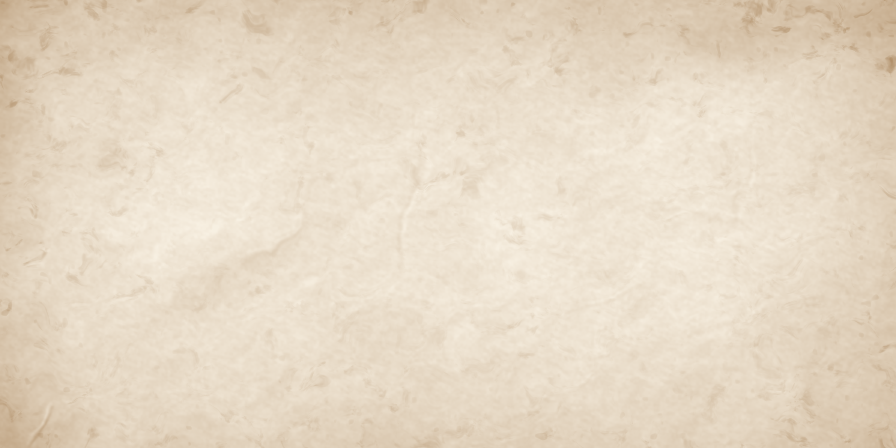
A Shadertoy shader for this texture:

```glsl
#define PAPER_LIGHT vec3(0.970, 0.940, 0.885)
#define PAPER_AGED vec3(0.720, 0.600, 0.460)
#define BASE_AGE 0.165
#define MOTTLE 0.20
#define STAINS 0.34
#define RELIEF 0.32
#define GRAIN 0.07
#define CREASE 0.09

vec2 hash2(vec2 cell) {
    vec3 q = fract(cell.xyx * vec3(0.1031, 0.1030, 0.0973));
    q += dot(q, q.yzx + 33.33);
    return fract((q.xx + q.yz) * q.zy);
}

// Cellular noise whose cell values blend smoothly, about 0 to 1
float softCells(vec2 p) {
    vec2 cell = floor(p), local = fract(p);
    float total = 0.0, weights = 0.0;
    for (int j = -1; j <= 1; j++)
    for (int i = -1; i <= 1; i++) {
        vec2 neighbour = vec2(i, j);
        vec2 rnd = hash2(cell + neighbour);
        vec2 d = neighbour + 0.25 + 0.5 * rnd - local;
        float w = exp(-4.5 * dot(d, d));
        total += w * fract(rnd.x * 7.31 + rnd.y * 3.17);
        weights += w;
    }
    return total / weights;
}

// Layered cells, centred on zero
float layers(vec2 p, int count) {
    float sum = 0.0, amp = 0.5;
    for (int i = 0; i < count; i++) {
        sum += amp * (softCells(p) - 0.5);
        p = mat2(1.6, 1.2, -1.2, 1.6) * p + 17.3;
        amp *= 0.62;
    }
    return sum;
}

// Soft ellipse with its long axis turned by an angle
float blob(vec2 p, vec2 centre, vec2 radius, float angle) {
    float c = cos(angle), s = sin(angle);
    vec2 d = mat2(c, -s, s, c) * (p - centre) / radius;
    return exp(-dot(d, d));
}

// Embossed line: dark on one side, light on the other, fading at its ends
float crease(vec2 p, vec2 a, vec2 b, float width) {
    vec2 ab = b - a;
    float t = dot(p - a, ab) / dot(ab, ab);
    float side = dot(p - a, normalize(vec2(-ab.y, ab.x))) / width;
    float ends = smoothstep(0.0, 0.25, t) * smoothstep(1.0, 0.75, t);
    return ends * (exp(-side * side) - 0.7 * exp(-(side - 1.8) * (side - 1.8)));
}

float paperHeight(vec2 p) {
    return layers(p * vec2(11.0, 15.0) + 4.0, 4);
}

void mainImage(out vec4 fragColor, in vec2 fragCoord) {
    vec2 uv = fragCoord / iResolution.xy;
    vec2 p = vec2(2.0 * uv.x, uv.y);
    vec2 warp = vec2(layers(p * 9.0, 3), layers(p * 9.0 + 41.0, 3));
    vec2 w = p + 0.09 * warp;

    // Browned borders, strongest at the left and the top
    float age = BASE_AGE;
    age += 0.36 * exp(-max(w.x, 0.0) / 0.13);
    age += 0.22 * exp(-max(2.0 - w.x, 0.0) / 0.15);
    age += 0.30 * exp(-max(1.0 - w.y, 0.0) / 0.14);
    age += 0.21 * exp(-max(w.y, 0.0) / 0.12);
    float border = clamp((age - BASE_AGE) * 3.0, 0.0, 1.0);

    // Broad worn, pale areas
    age -= 0.09 * blob(w, vec2(0.38, 0.48), vec2(0.25, 0.14), 0.5);
    age -= 0.07 * blob(w, vec2(0.36, 0.72), vec2(0.20, 0.12), 0.0);
    age -= 0.08 * blob(w, vec2(1.42, 0.48), vec2(0.38, 0.18), 0.0);
    age -= 0.07 * blob(w, vec2(1.58, 0.75), vec2(0.34, 0.10), 0.15);
    age -= 0.05 * blob(w, vec2(0.90, 0.52), vec2(0.30, 0.30), 0.0);

    // Local shadows and tan blooms
    age += 0.13 * blob(w, vec2(0.46, 0.36), vec2(0.16, 0.045), 0.55);
    age += 0.08 * blob(w, vec2(0.62, 0.45), vec2(0.13, 0.03), 0.4);
    age += 0.16 * blob(w, vec2(1.62, 0.92), vec2(0.20, 0.055), 0.0);
    age += 0.08 * blob(w, vec2(1.87, 0.23), vec2(0.16, 0.13), 0.0);
    age += 0.07 * blob(w, vec2(0.85, 0.25), vec2(0.15, 0.07), 0.0);
    age += 0.07 * blob(w, vec2(0.70, 0.83), vec2(0.30, 0.08), 0.25);

    // Cloudy mottling and broken stains
    age += MOTTLE * layers(w * 5.0 + 8.0, 5) * (0.65 + 0.7 * border);
    float flecks = layers(w * vec2(26.0, 34.0) + 13.0, 4);
    float patches = smoothstep(0.0, 0.22, layers(w * 5.5 + 29.0, 3));
    age += STAINS * smoothstep(0.08, 0.42, flecks) * (0.22 + 0.6 * border + 0.4 * patches);

    // Rumpled surface lit from the upper left
    vec2 toLight = vec2(-0.008, 0.010);
    age += RELIEF * (paperHeight(w + toLight) - paperHeight(w)) * 0.8;

    // Folds
    vec2 bent = p + 0.07 * warp;
    float folds = crease(bent, vec2(0.95, 0.70), vec2(0.89, 0.40), 0.006);
    folds += 0.8 * crease(bent, vec2(0.52, 0.41), vec2(0.69, 0.49), 0.007);
    folds += 0.6 * crease(bent, vec2(1.40, 0.56), vec2(1.72, 0.49), 0.005);
    folds += 0.7 * crease(bent, vec2(1.67, 0.72), vec2(1.63, 0.45), 0.006);
    folds += 0.6 * crease(bent, vec2(1.27, 0.30), vec2(1.45, 0.37), 0.006);
    folds += 2.2 * crease(bent, vec2(0.04, 0.01), vec2(0.13, 0.09), 0.005);
    age += CREASE * folds;

    // Fine fibres and sparse dark specks
    vec2 fibre = mat2(0.94, 0.34, -0.34, 0.94) * p;
    age += GRAIN * (softCells(fibre * vec2(65.0, 125.0)) - 0.5);
    age += GRAIN * 0.8 * (softCells(p * 150.0 + 7.0) - 0.5);
    age += 0.16 * smoothstep(0.88, 0.98, softCells(p * 58.0 + 3.0)) * (0.3 + border);

    fragColor = vec4(mix(PAPER_LIGHT, PAPER_AGED, clamp(age, 0.0, 1.15)), 1.0);
}
```
